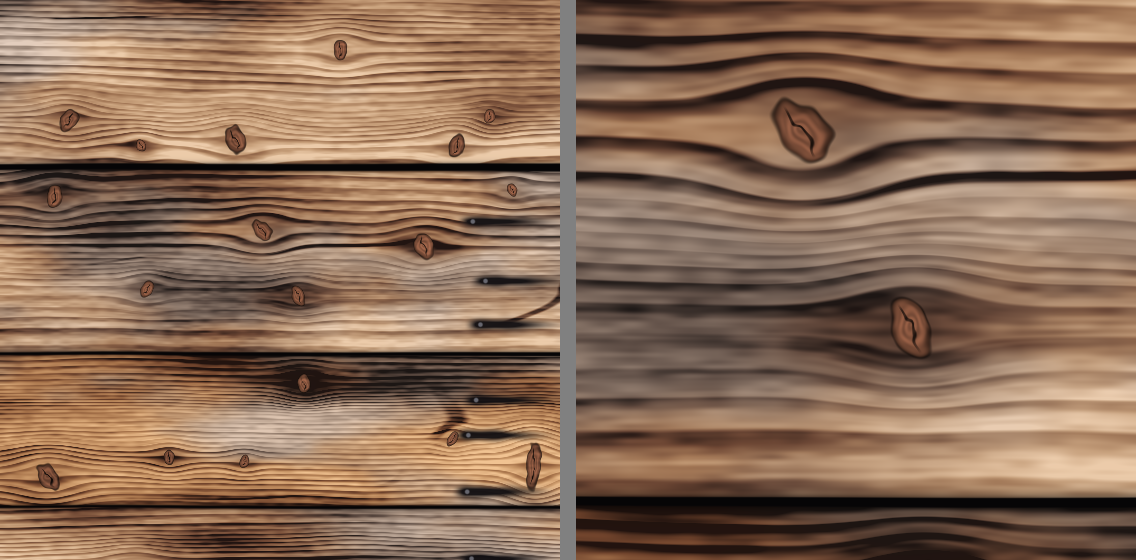
Left: the whole. Right: its middle third, enlarged.
Give the GLSL for this texture, as a Shadertoy shader.

```glsl
// Four weathered horizontal wooden boards with grain, knots, nails and dark gaps.
#define SEAMS vec3(0.095, 0.3685, 0.702)
#define HALF_GAPS vec3(0.0024, 0.0030, 0.0062)
#define RINGS 68.0
#define FINE_RINGS 108.0
#define KNOTS 6
#define NAILS 3
#define BASE_TONE 0.84
#define RING_DEPTH 0.58
#define STAIN 1.5
#define SEED 4.0

float hash(vec2 p) {
    vec3 q = fract(p.xyx * 0.1031);
    q += dot(q, q.yzx + 33.33);
    return fract((q.x + q.y) * q.z);
}

float noise(vec2 p) {
    vec2 i = floor(p), f = fract(p);
    f = f * f * (3.0 - 2.0 * f);
    return mix(mix(hash(i), hash(i + vec2(1, 0)), f.x),
               mix(hash(i + vec2(0, 1)), hash(i + vec2(1, 1)), f.x), f.y);
}

float fbm(vec2 p) {
    float sum = 0.0, amp = 0.53;
    for (int i = 0; i < 4; i++) {
        sum += amp * noise(p);
        p = p * 2.03 + 17.3;
        amp *= 0.5;
    }
    return sum;
}

// Wood colour from dark latewood (0) to bleached earlywood (1)
vec3 woodRamp(float t) {
    vec3 c = mix(vec3(0.13, 0.08, 0.07), vec3(0.43, 0.28, 0.21), clamp(t * 4.0, 0.0, 1.0));
    c = mix(c, vec3(0.63, 0.47, 0.35), clamp(t * 4.0 - 1.0, 0.0, 1.0));
    c = mix(c, vec3(0.78, 0.64, 0.51), clamp(t * 4.0 - 2.0, 0.0, 1.0));
    return mix(c, vec3(0.92, 0.81, 0.70), clamp(t * 4.0 - 3.0, 0.0, 1.0));
}

void mainImage(out vec4 fragColor, in vec2 fragCoord) {
    vec2 p = fragCoord / iResolution.xy;
    float px = 1.0 / iResolution.y;
    p.y += 0.003 * (noise(vec2(p.x * 5.0, SEED)) - 0.5);

    // Board index and extent
    float id = dot(step(SEAMS, vec3(p.y)), vec3(1));
    int board = int(id);
    float low = board == 0 ? -0.18 : SEAMS[max(board - 1, 0)];
    float high = board == 3 ? 1.02 : SEAMS[min(board, 2)];
    float height = (p.y - low) / (high - low);
    vec2 shift = vec2(id * 19.7 + SEED, id * 7.3);

    // Knots push the grain aside and darken the wood around them
    float grainY = p.y, knot = 0.0, knotTone = 0.0, halo = 0.0;
    for (int i = 0; i < KNOTS; i++) {
        vec2 s = vec2(float(i) * 3.1, id * 11.0 + SEED);
        vec2 centre = vec2((float(i) + 0.1 + 0.8 * hash(s)) / float(KNOTS),
                           mix(low, high, 0.1 + 0.8 * hash(s + 5.3)));
        float r = mix(0.008, 0.023, hash(s + 9.1));
        float branch = smoothstep(0.72, 0.9, hash(s + 14.7));
        float tilt = mix(-0.7, 0.7, hash(s + 21.9));
        vec2 d = p - centre;
        vec2 q = mat2(cos(tilt), -sin(tilt), sin(tilt), cos(tilt)) * d;
        q /= r * vec2(0.8, 1.15 + 1.5 * branch);
        q += 0.3 * vec2(noise(p * 90.0), noise(p * 90.0 + 31.0)) - 0.15;
        float k = length(q);
        vec2 e = d / (r * vec2(3.0, 2.3 + 1.6 * branch));
        grainY -= 0.82 * d.y * exp(-dot(e, e));
        vec2 w = d / (r * vec2(3.4, 1.8 + branch));
        halo += exp(-dot(w, w)) * (0.5 + 0.5 * hash(s + 30.0));
        float inside = 1.0 - smoothstep(0.9, 1.08, k);
        float rings = 0.5 + 0.5 * sin(k * 17.0 + 3.0 * noise(q * 2.0));
        float split = (1.0 - smoothstep(0.03, 0.13, abs(q.x + 0.3 * (noise(q * 3.0) - 0.5))))
                    * (1.0 - smoothstep(0.5, 0.85, abs(q.y)));
        float tone = 0.82 - 0.16 * rings - 0.5 * smoothstep(0.7, 1.0, k) - 0.5 * split;
        knotTone = mix(knotTone, tone, inside);
        knot = max(knot, inside);
    }

    // Growth rings: slow darkening that ends in a crisp line
    grainY += 0.028 * (noise(vec2(p.x * 1.6, p.y * 5.0) + shift) - 0.5)
            + 0.005 * (noise(vec2(p.x * 8.0, p.y * 24.0) + shift) - 0.5);
    float v = grainY * (board == 1 ? FINE_RINGS : RINGS)
            + 3.0 * noise(vec2(grainY * 16.0, id * 5.0));
    float phase = fract(v);
    float late = smoothstep(0.25, 0.85, phase) * (1.0 - smoothstep(0.86, 1.0, phase));
    float strength = mix(0.35, 1.0, hash(vec2(floor(v), id + 40.0)))
                   * mix(0.55, 1.2, noise(vec2(p.x * 4.0, v * 0.3) + shift));

    // Stains, fibres and edge wear
    float stain = fbm(vec2(p.x * 2.0, grainY * 11.0) + shift) - 0.5;
    float fibre = noise(vec2(p.x * 22.0, grainY * 380.0)) + noise(vec2(p.x * 60.0, p.y * 230.0)) - 1.0;
    float tone = BASE_TONE + STAIN * stain + 0.16 * fibre - RING_DEPTH * late * strength;
    tone -= 0.30 * smoothstep(0.4, 0.95, height) + 0.36 * min(halo, 1.0);
    tone -= 0.22 * exp(-min(p.y - low, high - p.y) * 90.0);

    // Drying cracks follow the grain
    float crack = 1.0 - smoothstep(0.006, 0.02, abs(noise(vec2(p.x * 1.1, grainY * 11.0) + shift + 60.0) - 0.5));
    tone -= 0.6 * crack * smoothstep(0.5, 0.75, noise(vec2(p.x * 5.0, p.y * 16.0) + shift));

    vec3 col = woodRamp(clamp(tone, 0.0, 1.0));
    col *= mix(vec3(1.0), vec3(1.03, 0.94, 0.80), board == 1 ? 0.9 : 0.25);
    float grey = smoothstep(0.45, 0.75, fbm(vec2(p.x * 2.5, p.y * 8.0) + shift + 90.0));
    col = mix(col, dot(col, vec3(0.35, 0.45, 0.2)) * vec3(1.07, 0.99, 0.95), 0.7 * grey);
    col = mix(col, vec3(0.70, 0.44, 0.32) * clamp(knotTone + 0.15 * fibre, 0.1, 1.0), knot);

    // Nails with black stains trailing to the right
    for (int i = 0; i < NAILS; i++) {
        vec2 s = vec2(float(i) * 5.7, id * 3.0 + SEED + 70.0);
        vec2 d = p - vec2(0.83 + 0.04 * hash(s), mix(low, high, 0.1 + 0.28 * float(i) + 0.1 * hash(s + 2.0)));
        float width = 0.006 + 0.004 * noise(vec2(p.x * 35.0, float(i)));
        float trail = smoothstep(-0.03, 0.0, d.x) * (1.0 - smoothstep(0.03, 0.17, d.x))
                    * exp(-d.y * d.y / (width * width));
        float present = board < 3 ? 1.0 : 0.0;
        col = mix(col, vec3(0.07, 0.06, 0.07), present * min(trail * 1.25, 0.96));
        col = mix(col, vec3(0.40, 0.40, 0.43), present * (1.0 - smoothstep(0.004 - px, 0.004 + px, length(d))));
    }

    // Gaps between boards with a soft shadow
    for (int i = 0; i < 3; i++) {
        float edge = abs(p.y - SEAMS[i]) - HALF_GAPS[i] * mix(0.75, 1.1, p.x);
        col *= 1.0 - 0.5 * exp(-max(edge, 0.0) * 320.0);
        col = mix(vec3(0.025, 0.02, 0.025), col, smoothstep(-px, px, edge));
    }
    fragColor = vec4(col, 1.0);
}
```
